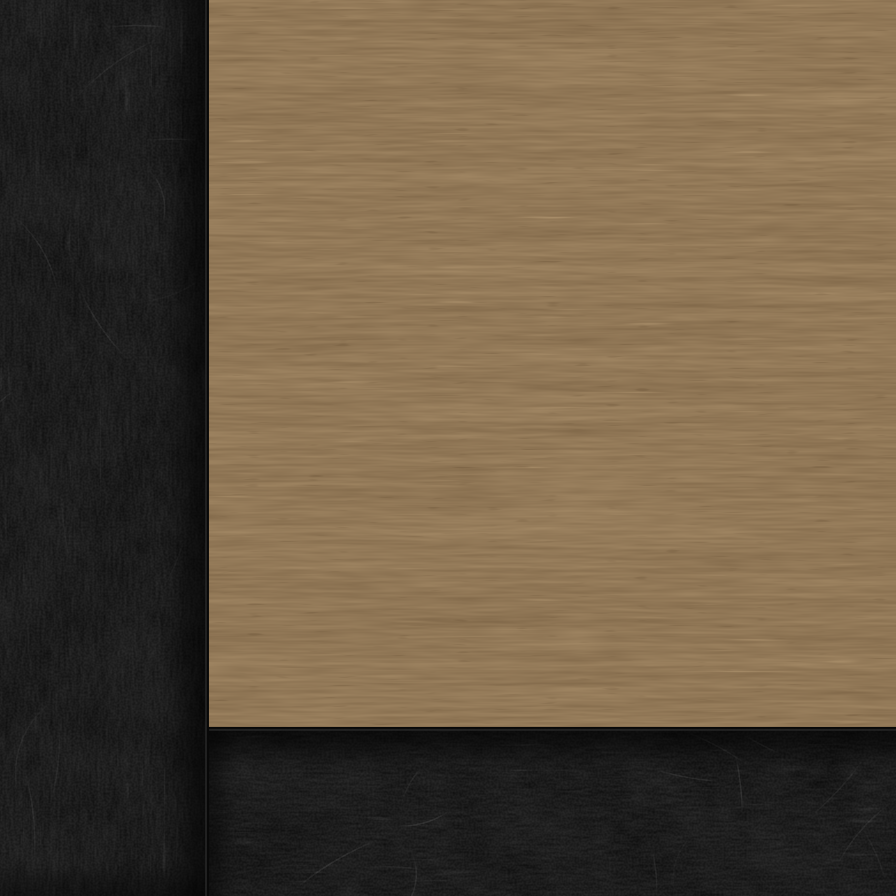
This background is drawn by a WebGL 1 fragment shader. Its source:

```glsl
precision highp float;
// A brushed tan wood sheet set into a worn black frame at the left and bottom.
// Stretched gradient noise makes the grain; hashed arcs and streaks make the
// scratches, and distances to the seams give the shadows and thin bevels.
uniform vec2 u_resolution;

const vec2 CORNER = vec2(0.2331, 0.1888); // lower left corner of the wood

float hash(vec2 p) {
  vec3 q = fract(p.xyx * vec3(0.1031, 0.103, 0.0973));
  q += dot(q, q.yzx + 33.33);
  return fract((q.x + q.y) * q.z);
}

vec2 gradient(vec2 cell) {
  float angle = 6.2832 * hash(cell);
  return vec2(cos(angle), sin(angle));
}

float noise(vec2 p) {
  vec2 i = floor(p), f = fract(p);
  vec2 u = f * f * f * (f * (f * 6.0 - 15.0) + 10.0);
  vec2 e = vec2(1.0, 0.0);
  float low = mix(dot(gradient(i), f), dot(gradient(i + e), f - e), u.x);
  float high = mix(dot(gradient(i + e.yx), f - e.yx),
                   dot(gradient(i + 1.0), f - 1.0), u.x);
  return mix(low, high, u.y);
}

float fbm(vec2 p) {
  float sum = 0.0, weight = 0.6;
  for (int i = 0; i < 4; i++) {
    sum += weight * noise(p);
    p = p * 2.03 + 17.3;
    weight *= 0.55;
  }
  return sum;
}

// Soft line of the given half width, never thinner than about a pixel
float line(float d, float halfWidth, float px) {
  return 1.0 - smoothstep(halfWidth, halfWidth + px, abs(d));
}

// Faint broken arcs scattered over a box of the given size
float arcs(vec2 p, vec2 size, float seed, float px) {
  float sum = 0.0;
  for (int i = 0; i < 14; i++) {
    float k = float(i) + seed;
    vec2 middle = size * vec2(hash(vec2(k, 1.7)), hash(vec2(k, 5.3)));
    float radius = mix(0.06, 0.35, hash(vec2(k, 9.1)));
    vec2 normal = gradient(vec2(k, 13.9));
    vec2 q = p - middle;
    float reach = mix(0.02, 0.07, hash(vec2(k, 21.7)));
    float fade = 1.0 - smoothstep(0.3 * reach, reach, length(q));
    float d = length(q + normal * radius) - radius;
    sum += line(d, 0.0003, px) * fade * mix(0.3, 1.0, hash(vec2(k, 31.1)));
  }
  return sum;
}

// Dark worn surface; a is across the grain, b runs along it
float slate(vec2 p, float a, float b) {
  float v = 0.113 + 0.04 * fbm(p * 11.0) + 0.025 * fbm(vec2(a * 75.0, b * 16.0));
  v += 0.035 * noise(vec2(a * 340.0, b * 50.0));
  v += 0.045 * noise(p * 390.0);
  float streak = smoothstep(0.32, 0.65, noise(vec2(a * 210.0, b * 13.0) + 41.0));
  return v + 0.06 * streak * smoothstep(-0.15, 0.3, noise(p * 9.0 + 6.0));
}

vec3 wood(vec2 p) {
  vec2 q = p + vec2(0.0, 0.002 * noise(p * vec2(5.0, 14.0)));
  float grain = 0.035 * noise(q * vec2(2.5, 75.0));
  grain += 0.045 * noise(q * vec2(7.0, 230.0) + 8.0);
  grain += 0.04 * noise(q * vec2(24.0, 390.0) + 31.0);
  grain += 0.02 * noise(q * vec2(1.3, 18.0) + 3.0);
  // Sparse pale fibres and short dark pores
  float fibre = smoothstep(0.38, 0.65, noise(q * vec2(9.0, 250.0) + 67.0));
  float pore = smoothstep(0.35, 0.6, noise(q * vec2(30.0, 300.0) + 93.0));
  grain += 0.06 * fibre - 0.04 * pore;
  return vec3(0.57, 0.47, 0.34) + grain * vec3(1.0, 0.95, 0.82);
}

void main() {
  vec2 p = gl_FragCoord.xy / u_resolution;
  float px = 1.0 / min(u_resolution.x, u_resolution.y);
  vec2 d = p - CORNER;

  // Left panel: upright grain, shadowed toward the seam and the foot
  float left = slate(p, p.x, p.y);
  left += 0.07 * arcs(p, vec2(0.2, 1.0), 3.0, px);
  left *= mix(0.4, 1.0, smoothstep(0.0, 0.06, -d.x));
  left *= mix(0.65, 1.0, smoothstep(0.0, 0.045, p.y));

  // Bottom panel: level grain, shadowed under the wood and beside the seam
  float bottom = slate(p + 4.0, p.y, p.x);
  bottom += 0.07 * arcs(p - vec2(0.25, 0.0), vec2(0.75, 0.17), 51.0, px);
  bottom *= mix(0.4, 1.0, smoothstep(0.0, 0.055, -d.y));
  bottom *= mix(0.6, 1.0, smoothstep(0.0, 0.035, d.x));

  // Thin bevel highlights with dark gaps next to the wood
  float side = smoothstep(-0.5 * px, 0.5 * px, d.x);
  bottom = mix(bottom, 0.17, 0.7 * line(d.y + 0.0032, 0.0006, px));
  bottom = mix(bottom, 0.03, line(d.y + 0.0008, 0.0006, px));
  float frame = mix(left, bottom, side);
  frame = mix(frame, 0.17, 0.65 * line(d.x + 0.0032, 0.0006, px));
  frame = mix(frame, 0.03, 0.9 * line(d.x + 0.0008, 0.0006, px));

  float sheet = side * smoothstep(-0.5 * px, 0.5 * px, d.y);
  gl_FragColor = vec4(mix(vec3(max(frame, 0.015)), wood(p), sheet), 1.0);
}
```
